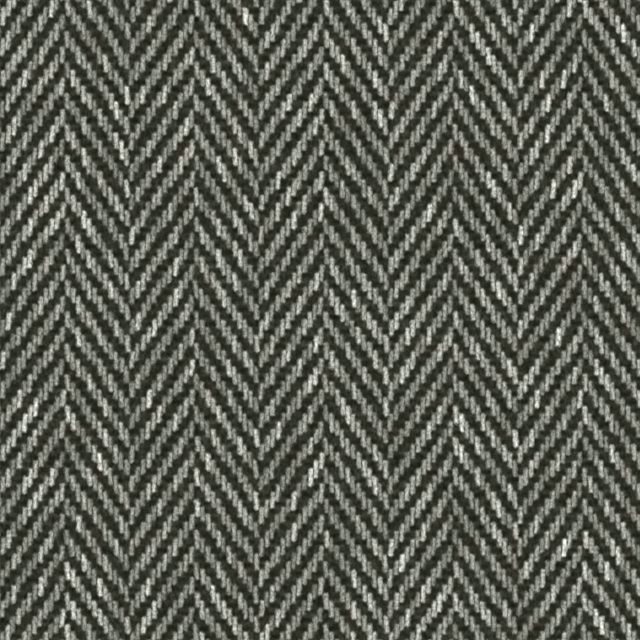
A WebGL 1 fragment shader for this texture:

```glsl
precision highp float;

// Woven herringbone wool: pale warp floats in a 2/2 twill over dark weft.
// The twill step reverses every twelve warps with a half-period break.
// Each float is a soft, ragged capsule with its own tone, length and lean.

uniform vec2 u_resolution;

// Weave layout, in units of the canvas
const float BLOCKS = 9.89;          // diagonal bands across
const float WARPS_PER_BLOCK = 12.0;
const float TWILL_REPEATS = 20.5;   // stripes down each band
const float TWILL = 4.0;            // wefts in one twill repeat
const float BREAK_SHIFT = 2.0;      // wefts skipped where bands meet
const float PHASE = 2.0;            // wefts the whole weave is raised by
const vec2 THREADS = vec2(BLOCKS * WARPS_PER_BLOCK, TWILL_REPEATS * TWILL);

// Float shape
const vec2 FLOAT_HALF = vec2(0.47, 1.08); // in threads
const float FLOAT_ROUND = 0.0034;
const float SOFT_OUT = 0.0022;
const float SOFT_IN = 0.0036;
const float RAGGED = 0.0018;
const float LEAN = 0.13;

// Tones and wear
const float GROUND = 0.180;
const float WOOL_DIM = 0.52;
const float WOOL_BRIGHT = 0.88;
const float WOBBLE = 0.0020;
const float GRAIN = 0.32;
const float FADE = 0.04;
const vec3 OLIVE_CAST = vec3(0.0, 0.010, -0.030);
const vec3 WARM_CAST = vec3(0.020, 0.010, -0.030);

float hash(vec2 p) {
  vec3 q = fract(vec3(p.xyx) * 0.1031);
  q += dot(q, q.yzx + 33.33);
  return fract((q.x + q.y) * q.z);
}

vec2 gradient(vec2 cell) {
  float angle = 6.28318 * hash(cell + 17.0);
  return vec2(cos(angle), sin(angle));
}

// Gradient noise, roughly -0.7 to 0.7
float noise(vec2 p) {
  vec2 i = floor(p);
  vec2 f = p - i;
  vec2 w = f * f * f * (f * (f * 6.0 - 15.0) + 10.0);
  float a = dot(gradient(i), f);
  float b = dot(gradient(i + vec2(1.0, 0.0)), f - vec2(1.0, 0.0));
  float c = dot(gradient(i + vec2(0.0, 1.0)), f - vec2(0.0, 1.0));
  float d = dot(gradient(i + vec2(1.0, 1.0)), f - vec2(1.0, 1.0));
  return mix(mix(a, b, w.x), mix(c, d, w.x), w.y);
}

float roundedBox(vec2 p, vec2 halfSize, float radius) {
  vec2 q = abs(p) - halfSize + radius;
  return length(max(q, 0.0)) + min(max(q.x, q.y), 0.0) - radius;
}

// Tone of one warp's float over the ground tone
float warpTone(vec2 thread, float warp, float ground, float fray) {
  float block = floor(warp / WARPS_PER_BLOCK);
  float place = warp - block * WARPS_PER_BLOCK;
  float falling = mod(block, 2.0);
  float offset = mix(place, WARPS_PER_BLOCK - 1.0 - place + BREAK_SHIFT, falling);

  float along = thread.y - offset - PHASE;
  float pick = floor(along / TWILL);
  vec2 id = vec2(warp, pick) + 60.0;
  float vary = hash(id);
  float shade = hash(id + 131.0);

  // Position within the float, leaning with the stripe
  vec2 q = vec2(thread.x - warp - 0.5, along - (pick + 0.5) * TWILL);
  q.y += 0.40 * (vary - 0.5);
  q.x -= mix(LEAN, -LEAN, falling) * q.y + 0.22 * (shade - 0.5);
  vec2 size = FLOAT_HALF * vec2(0.94 + 0.12 * shade, 0.88 + 0.24 * vary);
  float d = roundedBox(q / THREADS, size / THREADS, FLOAT_ROUND) + fray;

  float edge = SOFT_OUT + 0.5 / u_resolution.y;
  float cover = 1.0 - smoothstep(-SOFT_IN, edge, d);
  float light = 0.5 * vary + 0.5 * shade;
  return mix(ground, mix(WOOL_DIM, WOOL_BRIGHT, light * light), cover);
}

void main() {
  vec2 uv = gl_FragCoord.xy / u_resolution.y;

  // Uneven yarn paths
  vec2 bend = vec2(noise(uv * 17.0), noise(uv * 14.0 + 40.0));
  vec2 thread = (uv + WOBBLE * bend) * THREADS;

  // Dark weft with faint ribs
  float rib = cos(6.28318 * thread.y);
  float ground = GROUND + 0.015 * rib + 0.10 * noise(thread * vec2(0.7, 1.1));

  // Floats of this warp and its neighbours
  float fray = RAGGED * noise(uv * vec2(190.0, 150.0) + 23.0);
  float tone = ground;
  for (int k = -1; k <= 1; k++) {
    float warp = floor(thread.x) + float(k);
    tone = max(tone, warpTone(thread, warp, ground, fray));
  }

  // Fibre grain and broad fading
  float grain = noise(uv * vec2(210.0, 140.0)) + 0.7 * noise(uv * 260.0 + 9.0);
  tone *= 1.0 + GRAIN * grain + FADE * noise(uv * 7.0 + 5.0);

  float warmth = smoothstep(0.0, 0.8, noise(uv * 23.0 + 71.0));
  vec3 color = vec3(tone) + mix(OLIVE_CAST, WARM_CAST, warmth);
  gl_FragColor = vec4(clamp(color, 0.0, 1.0), 1.0);
}
```
